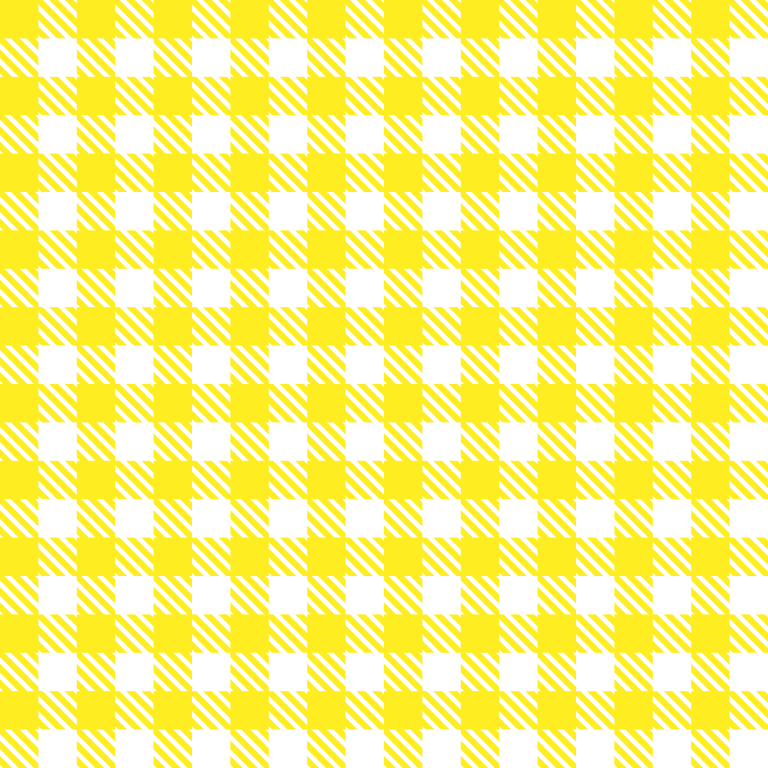
Give the GLSL for this pattern, as a Shadertoy shader.

```glsl
// Yellow and white gingham check with diagonal twill stripes where the bands cross
#define REPEATS 10.0
#define STRIPES 5.0
#define BAND_WIDTH 0.5
#define STRIPE_WIDTH 0.57
#define YELLOW vec3(0.992, 0.93, 0.13)
#define WHITE vec3(1.0)

// Antialiased coverage of a band that recurs once per unit, centred on center
float band(float t, float center, float width, float blur) {
    float dist = abs(fract(t - center + 0.5) - 0.5) - 0.5 * width;
    return clamp(0.5 - dist / blur, 0.0, 1.0);
}

void mainImage(out vec4 fragColor, in vec2 fragCoord) {
    vec2 cell = REPEATS * fragCoord / iResolution.xy;
    vec2 pixel = REPEATS / iResolution.xy;

    // Vertical and horizontal bands
    float warp = band(cell.x, 0.25, BAND_WIDTH, pixel.x);
    float weft = band(cell.y, 0.75, BAND_WIDTH, pixel.y);

    // Diagonal stripes, falling to the right
    float twill = band(STRIPES * (cell.x + cell.y), 0.5, STRIPE_WIDTH, STRIPES * length(pixel));

    // Solid where both bands meet, striped where only one runs
    float both = warp * weft;
    float either = warp + weft - both;
    fragColor = vec4(mix(WHITE, YELLOW, mix(both, either, twill)), 1.0);
}
```
